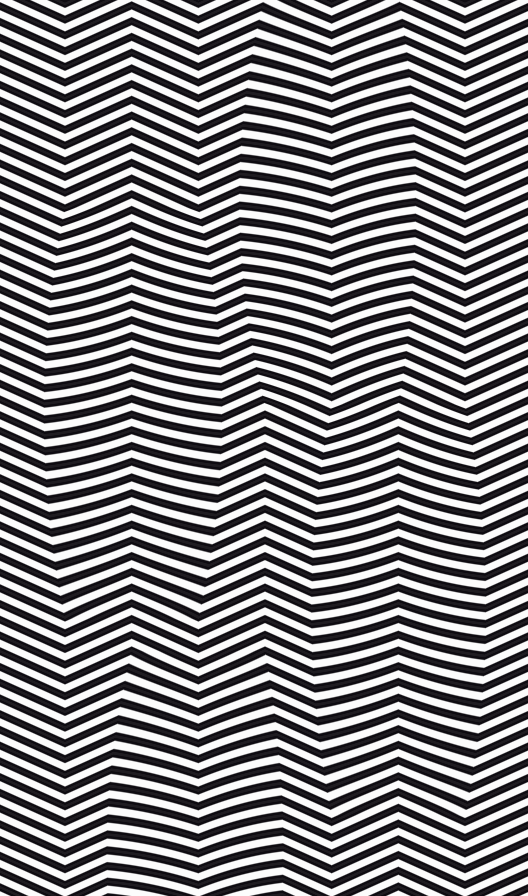
Give the GLSL for this pattern, as a WebGL 2 fragment shader.

```glsl
#version 300 es
precision highp float;

uniform vec2 u_resolution;
out vec4 outColor;

const float FOLDS_ACROSS = 7.92;   // pleat widths per canvas width
const float FOLD_OFFSET = 0.025;
const float FOLD_HEIGHT = 0.45;    // rise of one pleat, in pleat widths
const float STRIPE_PERIOD = 0.236;
const float STRIPE_PHASE = 0.25;
const float INK_SHARE = 0.51;      // inked part of one stripe period
const vec3 PAPER = vec3(0.99);
const vec3 INK_RIM = vec3(0.055, 0.045, 0.065);
const vec3 INK_CORE = vec3(0.12, 0.11, 0.13);

// Bulges: centre x, centre y, left swell, right swell
const vec4 BULGES[4] = vec4[4](
    vec4(5.0, 3.0, 0.38, 0.26),
    vec4(2.0, 6.2, 0.31, 0.35),
    vec4(6.0, 9.15, 0.30, 0.31),
    vec4(3.0, 12.85, 0.37, 0.27));
const float BULGE_HALF_LENGTH = 3.08;

// Triangle wave: peaks at even x, valleys at odd x
float pleat(float x, float height) {
    return height * abs(mod(x, 2.0) - 1.0);
}

// Replaces the pleats inside a bulge by an arc joined to its moved folds
float bulgedPleat(vec2 p, vec4 bulge, float halfLength, float height, float flatHeight) {
    float along = (p.y - bulge.y) / halfLength;
    float swell = max(1.0 - along * along, 0.0);
    float side = p.x < bulge.x ? -1.0 : 1.0;
    float reach = 1.0 + swell * (side < 0.0 ? bulge.z : bulge.w);
    float s = abs(p.x - bulge.x) / reach;
    if (swell <= 0.0 || s >= 1.0) return flatHeight;
    float curve = s + 0.55 * swell * s * (1.0 - s);
    float centre = pleat(bulge.x, height);
    float edge = pleat(bulge.x + side * reach, height);
    return mix(centre, edge, curve);
}

float elevation(vec2 p, float height) {
    float h = pleat(p.x, height);
    for (int i = 0; i < 4; i++) {
        h = bulgedPleat(p, BULGES[i], BULGE_HALF_LENGTH, height, h);
    }
    return h;
}

// Signed vertical distance to the edge of the nearest band, negative in ink
float stripeDistance(float y, float period, float phase, float share) {
    return (abs(fract(y / period + phase) - 0.5) - 0.5 * share) * period;
}

// Ink is densest along the rim of a band
vec3 inkColor(float d, float halfBand) {
    float core = smoothstep(0.56, 0.78, -d / halfBand);
    return mix(INK_RIM, INK_CORE, core);
}

void main() {
    // Pleat units, measured down from the top edge
    vec2 fromTop = vec2(gl_FragCoord.x, u_resolution.y - gl_FragCoord.y);
    vec2 p = fromTop / u_resolution.x * FOLDS_ACROSS + vec2(FOLD_OFFSET, 0.0);
    float pixel = FOLDS_ACROSS / u_resolution.x;

    // Level bands displaced by the pleated surface
    float y = p.y + elevation(p, FOLD_HEIGHT);
    float d = stripeDistance(y, STRIPE_PERIOD, STRIPE_PHASE, INK_SHARE);
    float softness = 0.86 * pixel;
    float ink = 1.0 - smoothstep(-softness, softness, d);

    vec3 color = mix(PAPER, inkColor(d, 0.5 * INK_SHARE * STRIPE_PERIOD), ink);
    outColor = vec4(color, 1.0);
}
```
